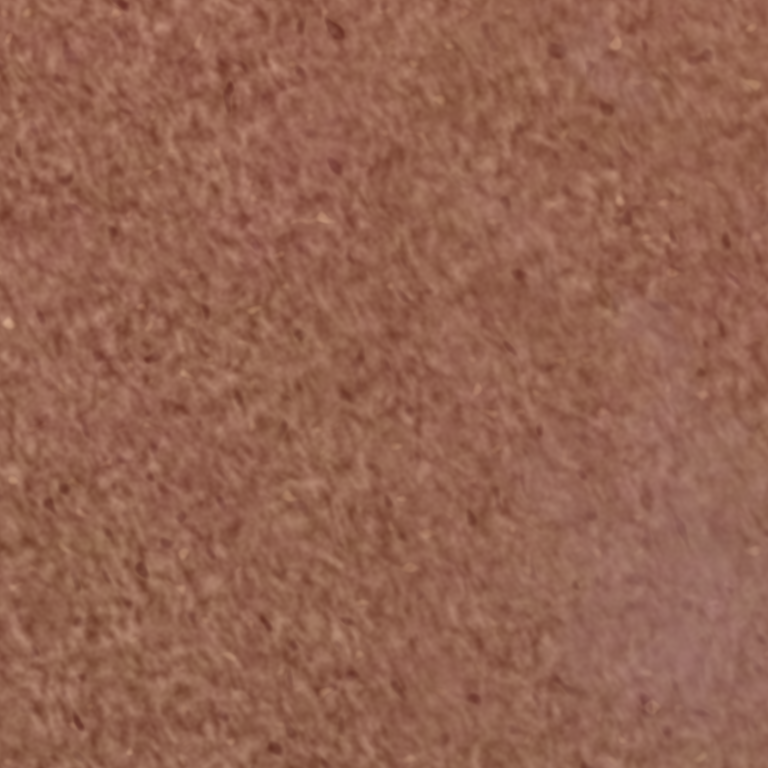
A Shadertoy shader for this texture:

```glsl
#define CLAY vec3(0.580, 0.388, 0.311)
#define SHADE_AXIS vec3(0.95, 1.05, 1.0)
#define DUST vec3(0.606, 0.432, 0.386)
#define PIT_TINT vec3(0.105, 0.115, 0.090)
#define SPECK_TINT vec3(0.11, 0.115, 0.09)
#define GRAIN_SCALE 52.0
#define GRAIN_CONTRAST 0.215
#define GRAIN_STRETCH 0.66
#define GRAIN_ANGLE 0.50
#define PATCH_CONTRAST 0.085
#define HUE_DRIFT 0.045

vec2 hashGradient(vec2 cell) {
    vec2 h = vec2(dot(cell, vec2(127.1, 311.7)), dot(cell, vec2(269.5, 183.3)));
    return 2.0 * fract(sin(h) * 43758.545) - 1.0;
}

float gradientNoise(vec2 p) {
    vec2 cell = floor(p);
    vec2 f = fract(p);
    vec2 u = f * f * f * (f * (f * 6.0 - 15.0) + 10.0);
    float a = dot(hashGradient(cell), f);
    float b = dot(hashGradient(cell + vec2(1, 0)), f - vec2(1, 0));
    float c = dot(hashGradient(cell + vec2(0, 1)), f - vec2(0, 1));
    float d = dot(hashGradient(cell + vec2(1, 1)), f - vec2(1, 1));
    return mix(mix(a, b, u.x), mix(c, d, u.x), u.y);
}

float cloudNoise(vec2 p) {
    float sum = 0.0;
    float weight = 0.6;
    for (int i = 0; i < 4; i++) {
        sum += weight * gradientNoise(p);
        p = mat2(1.6, 1.2, -1.2, 1.6) * p + 17.3;
        weight *= 0.65;
    }
    return sum;
}

// Space stretched along a steep slope falling to the right, gently bent
vec2 grainSpace(vec2 uv) {
    float c = cos(GRAIN_ANGLE), s = sin(GRAIN_ANGLE);
    vec2 bend = vec2(gradientNoise(uv * 14.0 + 3.7), gradientNoise(uv * 14.0 + 61.0));
    vec2 p = uv + 0.014 * bend;
    return vec2(dot(p, vec2(c, s)), dot(p, vec2(s, -c)) * GRAIN_STRETCH) * GRAIN_SCALE;
}

void mainImage(out vec4 fragColor, in vec2 fragCoord) {
    vec2 uv = fragCoord / iResolution.xy;
    vec2 g = grainSpace(uv);

    // Pale dust gathers at the lower right and softens the grain
    float cloud = cloudNoise(uv * 6.0 + 8.1);
    float corner = 1.0 - smoothstep(0.0, 0.30, length((uv - vec2(0.92, 0.20)) * vec2(1.0, 0.9)) + 0.25 * cloud);
    float band = smoothstep(0.5, 0.85, uv.x) * smoothstep(0.0, 0.35, cloud) * 0.6;
    float dust = clamp(corner * 0.85 + band, 0.0, 1.0);
    float roughness = mix(1.15, 0.88, smoothstep(0.1, 0.8, uv.x)) * (1.0 - 0.45 * dust);
    roughness *= 1.0 + 0.5 * gradientNoise(uv * 8.0 + 31.0);

    // Grains in three sizes
    float grain = 0.66 * gradientNoise(g + 40.0)
                + 0.56 * gradientNoise(g * 1.7 + 91.0)
                + 0.20 * gradientNoise(uv * GRAIN_SCALE * 2.4 + 12.0);

    // Scattered dark pits and bright specks
    float pit = smoothstep(0.20, 0.52, gradientNoise(g * 0.9 + 150.0));
    float speck = smoothstep(0.28, 0.58, gradientNoise(uv * GRAIN_SCALE * 0.85 + 230.0));

    // Broad stains and drift between red and ochre
    float stain = cloudNoise(uv * 9.0 + 55.0);
    float hue = gradientNoise(uv * 4.0 + 70.0) + 0.8 * gradientNoise(uv * 26.0 + 5.0);

    vec3 color = mix(CLAY, DUST, dust);
    color += SHADE_AXIS * (GRAIN_CONTRAST * grain * roughness + PATCH_CONTRAST * stain);
    color += roughness * (SPECK_TINT * speck - PIT_TINT * pit);
    color += HUE_DRIFT * hue * vec3(0.25, -0.25, 0.45);
    color += vec3(0.022, 0.0, 0.004) * (uv.y - 0.5);
    fragColor = vec4(clamp(color, 0.0, 1.0), 1.0);
}
```
